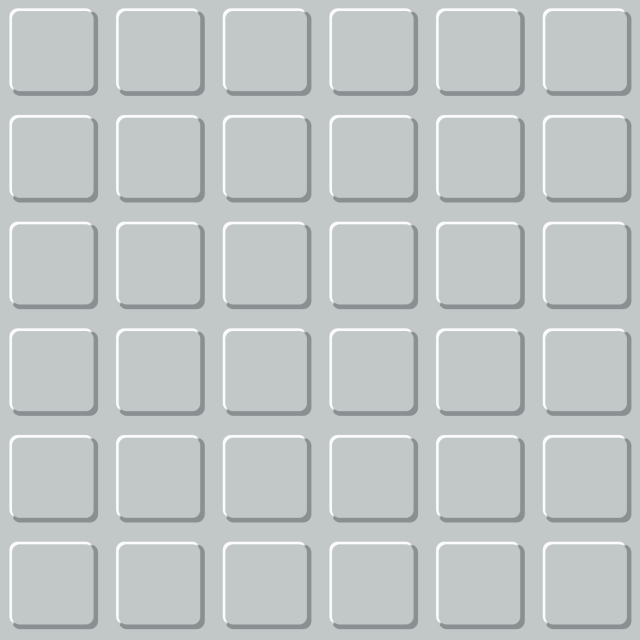
Reproduce this pattern procedurally as a WebGL 2 fragment shader.

```glsl
#version 300 es
precision highp float;
// Six by six grid of raised, rounded grey tiles with a white rim and a dark shadow edge.
uniform vec2 u_resolution;
out vec4 outColor;

// Signed distance to a rounded box given by its lower left and upper right corners.
float roundedBox(vec2 p, vec2 lo, vec2 hi, float radius) {
    vec2 q = abs(p - 0.5 * (lo + hi)) - 0.5 * (hi - lo) + radius;
    return length(max(q, 0.0)) + min(max(q.x, q.y), 0.0) - radius;
}

// Smooth coverage of the region where the distance is negative.
float coverage(float dist, float soft) {
    return 1.0 - smoothstep(-soft, soft, dist);
}

void main() {
    // Each cell spans 128 units, so the grid wraps after six whole repeats.
    vec2 uv = gl_FragCoord.xy / u_resolution;
    vec2 p = fract(uv * 6.0) * 128.0;
    float soft = max(0.7 * 768.0 / min(u_resolution.x, u_resolution.y), 0.8);

    // The face covers the middle of two larger boxes, leaving their rims visible.
    float face = coverage(roundedBox(p, vec2(14.4, 18.6), vec2(112.3, 114.8), 9.5), soft);
    float light = coverage(roundedBox(p, vec2(11.3, 18.6), vec2(112.3, 118.0), 10.0), soft);
    float shadow = coverage(roundedBox(p, vec2(14.4, 13.0), vec2(117.7, 114.8), 10.0), soft);

    // The rims meet at the diagonal through the upper right and lower left corners.
    float diagonal = p.x - p.y;
    light *= (1.0 - face) * (1.0 - smoothstep(-8.0, -3.5, diagonal));
    shadow *= (1.0 - face) * smoothstep(-4.5, -1.5, diagonal);

    vec3 color = vec3(0.76, 0.78, 0.78);
    color = mix(color, vec3(0.54, 0.56, 0.57), shadow);
    color = mix(color, vec3(0.99), light);
    outColor = vec4(color, 1.0);
}
```
